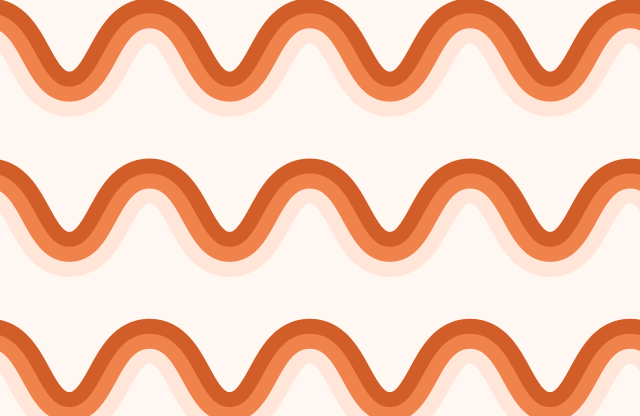
Give the GLSL for this pattern, as a WebGL 1 fragment shader.

```glsl
precision highp float;
// Rows of smooth three-stripe waves on a cream ground.
// Each wave is a mirrored cubic S-curve; its stripes are parallel bands
// cut from the signed distance to that curve, in units of one wavelength.

uniform vec2 u_resolution;

const float WAVES_ACROSS = 3.994;
const vec2 TROUGH_PHASE = vec2(0.433, 0.2376);
const float AMPLITUDE = 0.2288;
const float HANDLE = 0.25;
const float STRIPE = 0.0936;
const int SEGMENTS = 32;

const vec3 CREAM = vec3(1.00, 0.97, 0.95);
const vec3 BLUSH = vec3(1.00, 0.90, 0.85);
const vec3 ORANGE = vec3(0.94, 0.51, 0.30);
const vec3 RUST = vec3(0.82, 0.37, 0.16);

// Cubic from a trough at x = 0 to a crest at x = 0.5, level at both ends
vec2 wavePoint(float t, float amplitude, float handle) {
  float s = 1.0 - t;
  float x = 3.0 * handle * s * s * t
          + 3.0 * (0.5 - handle) * s * t * t
          + 0.5 * t * t * t;
  float y = amplitude * (2.0 * t * t * (3.0 - 2.0 * t) - 1.0);
  return vec2(x, y);
}

// Signed distance to a segment, positive on its left side
float segmentDistance(vec2 p, vec2 a, vec2 b) {
  vec2 ap = p - a;
  vec2 ab = b - a;
  float along = clamp(dot(ap, ab) / dot(ab, ab), 0.0, 1.0);
  float side = ab.x * ap.y - ab.y * ap.x;
  return length(ap - ab * along) * (side < 0.0 ? -1.0 : 1.0);
}

// Signed distance to half a wave, positive above it
float waveDistance(vec2 p, float amplitude, float handle) {
  float nearest = 10.0;
  vec2 a = wavePoint(0.0, amplitude, handle);
  for (int i = 1; i <= SEGMENTS; i++) {
    vec2 b = wavePoint(float(i) / float(SEGMENTS), amplitude, handle);
    float d = segmentDistance(p, a, b);
    if (abs(d) < abs(nearest)) nearest = d;
    a = b;
  }
  return nearest;
}

// Smoothed coverage of the region above an offset of the wave
float above(float d, float offset, float pixel) {
  return clamp((d - offset) / pixel + 0.5, 0.0, 1.0);
}

void main() {
  float pixel = WAVES_ACROSS / u_resolution.x;

  // Square tiles centred on a trough, mirrored left to right
  vec2 p = fract(gl_FragCoord.xy * pixel - TROUGH_PHASE + 0.5) - 0.5;
  p.x = abs(p.x);

  float d = waveDistance(p, AMPLITUDE, HANDLE);

  // Stripes stacked from the lower edge to the upper edge
  vec3 color = mix(CREAM, BLUSH, above(d, -1.5 * STRIPE, pixel));
  color = mix(color, ORANGE, above(d, -0.5 * STRIPE, pixel));
  color = mix(color, RUST, above(d, 0.5 * STRIPE, pixel));
  color = mix(color, CREAM, above(d, 1.5 * STRIPE, pixel));

  gl_FragColor = vec4(color, 1.0);
}
```
